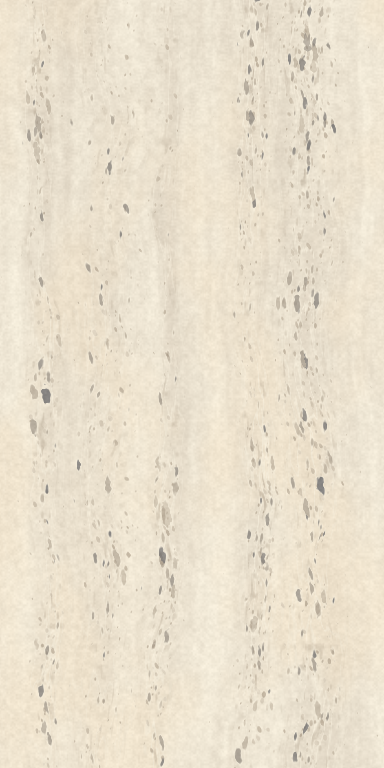
A Shadertoy shader for this texture:

```glsl
// Vein-cut travertine: cream and beige layers run upward and meander slightly.
// Stretched noise tints the layers; jittered cells scatter pits, flecks and
// pale rims along a few porous bands.
#define CREAM vec3(0.955, 0.925, 0.855)
#define BEIGE vec3(0.865, 0.822, 0.752)
#define HONEY vec3(0.945, 0.885, 0.785)
#define UMBER vec3(0.66, 0.60, 0.52)
#define SLATE vec3(0.42, 0.42, 0.43)
#define MEANDER 0.11
#define LAYERS 9.0
#define PIT_AMOUNT 0.62
#define GRAIN 0.035

float hash(vec2 p) {
    return fract(sin(dot(p, vec2(127.1, 311.7))) * 43758.55);
}

float noise(vec2 p) {
    vec2 i = floor(p), f = fract(p);
    f = f * f * (3.0 - 2.0 * f);
    return mix(mix(hash(i), hash(i + vec2(1, 0)), f.x),
               mix(hash(i + vec2(0, 1)), hash(i + vec2(1, 1)), f.x), f.y);
}

float fbm(vec2 p) {
    float sum = 0.0, amp = 0.53;
    for (int i = 0; i < 4; i++) {
        sum += amp * noise(p);
        p = p * 2.03 + vec2(17.3, 9.1);
        amp *= 0.5;
    }
    return sum;
}

float band(float x, float centre, float width) {
    float d = (x - centre) / width;
    return exp(-d * d);
}

// Share of open pores across the slab, broken up along its height
float porosity(vec2 p) {
    float streak = 0.75 * band(p.x, 0.10, 0.035);
    streak = max(streak, 0.45 * band(p.x, 0.27, 0.08));
    streak = max(streak, 0.85 * band(p.x, 0.41, 0.03));
    streak = max(streak, 0.90 * band(p.x, 0.65, 0.04));
    streak = max(streak, band(p.x, 0.80, 0.065));
    return streak * (0.35 + 1.1 * noise(vec2(p.x * 9.0, p.y * 3.5))) + 0.04;
}

// Ragged ovals in jittered cells: x = hollow, y = rim, z = random tint
vec3 pits(vec2 p, vec2 cells, float amount, float seed) {
    vec2 g = p * cells, home = floor(g);
    float ragged = 0.8 * (noise(p * vec2(170.0, 110.0) + seed) - 0.5);
    float blur = cells.x / iResolution.x;
    vec3 result = vec3(0);
    for (int j = -1; j <= 1; j++)
    for (int i = -1; i <= 1; i++) {
        vec2 id = home + vec2(i, j);
        float chance = hash(id + seed), size = hash(id + seed + 31.7);
        float radius = mix(0.13, 0.38, size * size)
                     * smoothstep(0.0, 0.25, amount - chance);
        vec2 centre = id + 0.15 + 0.7 * vec2(hash(id + seed + 5.3), hash(id + seed + 8.9));
        vec2 d = g - centre;
        d.x += d.y * (size - 0.5) * 0.7;
        float edge = length(d * vec2(1.0, 0.8)) - radius * (1.0 + ragged);
        float present = smoothstep(0.02, 0.1, radius);
        float hollow = present * (1.0 - smoothstep(-0.6 * blur, 0.6 * blur, edge));
        float rim = present * (1.0 - smoothstep(0.0, 0.2, edge));
        if (hollow > result.x) result.z = hash(id + seed + 2.2);
        result.xy = max(result.xy, vec2(hollow, rim));
    }
    return result;
}

void mainImage(out vec4 fragColor, in vec2 fragCoord) {
    vec2 uv = fragCoord / iResolution.x;

    // Bend the layers
    vec2 p = uv;
    p.x += MEANDER * (fbm(uv * vec2(2.0, 1.7) + 3.0) - 0.5);
    p.x += 0.035 * (fbm(uv * vec2(7.0, 6.0) + 11.0) - 0.5);
    float porous = porosity(p);

    // Broad layers, thin layers and cloudy mottling
    float tone = 0.38 + 1.15 * (fbm(vec2(p.x * LAYERS, p.y * 0.7)) - 0.5);
    tone += 0.75 * (fbm(vec2(p.x * 42.0, p.y * 2.5) + 21.0) - 0.5);
    tone += 0.45 * (fbm(uv * vec2(26.0, 20.0) + 40.0) - 0.5);
    tone += 0.22 * porous - 0.25 * band(p.x, 0.53, 0.07);
    vec3 stone = mix(CREAM, BEIGE, clamp(tone, 0.0, 1.15));
    float warmth = smoothstep(0.45, 0.75, fbm(uv * vec2(5.0, 2.5) + 60.0));
    warmth += 0.4 * band(uv.x, 0.25, 0.2) * smoothstep(1.3, 0.3, uv.y);
    stone = mix(stone, HONEY, 0.55 * min(warmth, 1.0));

    // Fine wisps that follow the layers
    float wisp = 1.0 - abs(2.0 * fbm(vec2(p.x * 48.0, p.y * 7.0) + 80.0) - 1.0);
    float fleck = noise(vec2(p.x * 120.0, p.y * 38.0) + 95.0);
    stone = mix(stone, CREAM, 0.65 * smoothstep(0.88, 0.99, wisp) * min(porous + 0.2, 1.0));
    stone = mix(stone, UMBER, 0.42 * smoothstep(0.70, 0.95, fleck) * min(porous, 1.0));

    // Shallow tan specks, then long pores, then a few deep grey cavities
    vec3 specks = pits(p, vec2(75.0, 55.0), 0.5 * porous + 0.06, 3.0);
    vec3 pores = pits(p, vec2(48.0, 21.0), PIT_AMOUNT * porous, 17.0);
    vec3 cavities = pits(p, vec2(27.0, 14.0), 0.45 * porous - 0.03, 43.0);
    float rims = max(specks.y * 0.5, max(pores.y, cavities.y));
    stone = mix(stone, CREAM, 0.6 * rims);
    stone = mix(stone, mix(BEIGE, UMBER, specks.z), 0.65 * specks.x);
    stone = mix(stone, mix(UMBER, SLATE, pores.z * pores.z), pores.x * (0.4 + 0.4 * pores.z));
    stone = mix(stone, mix(UMBER, SLATE, cavities.z), cavities.x * (0.35 + 0.5 * cavities.z));

    // Crystalline grain
    stone += GRAIN * (noise(uv * 210.0) + noise(uv * 95.0 + 7.0) - 1.0);
    fragColor = vec4(clamp(stone, 0.0, 1.0), 1.0);
}
```
